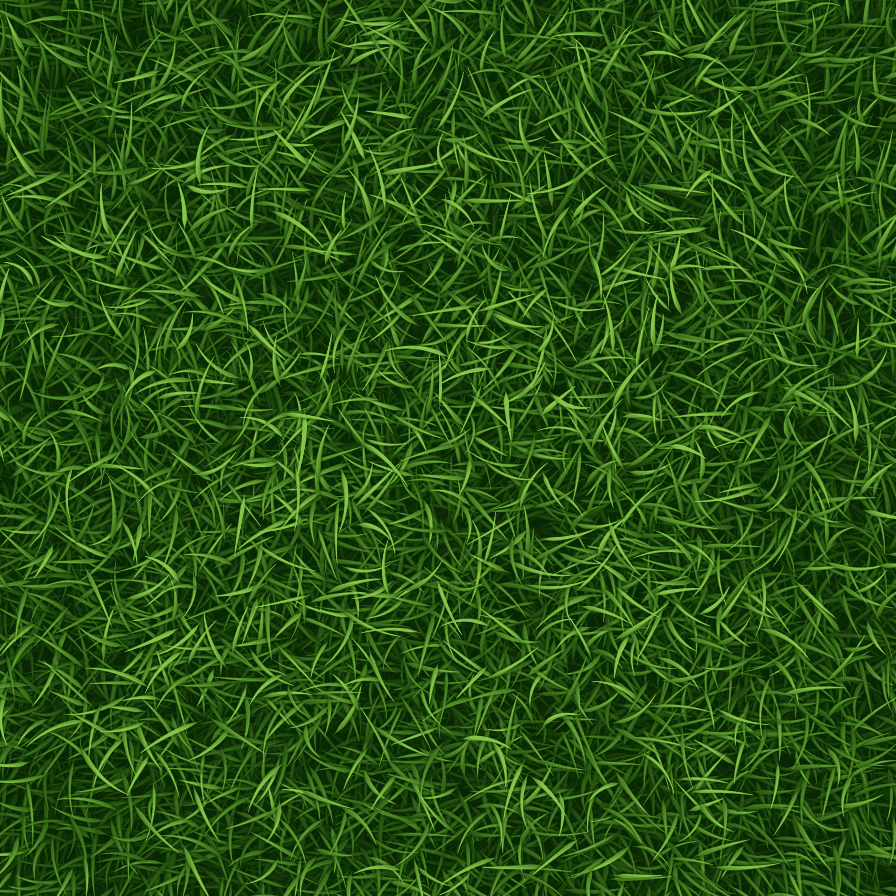
This texture is drawn by a WebGL 1 fragment shader. Its source:

```glsl
precision highp float;

// Dense lawn seen from above: layers of tapered, bent grass blades drawn from
// dark depth to bright top. Each layer is a jittered grid with one blade per
// cell; blades lean away from the centre, and light is tinted at the end.

uniform vec2 u_resolution;

const int LAYERS = 24;
const float CELL = 0.042;

vec2 hash2(vec2 p) {
  vec3 q = fract(p.xyx * vec3(0.1031, 0.1030, 0.0973));
  q += dot(q, q.yzx + 33.33);
  return fract((q.xx + q.yz) * q.zy);
}

float gradientDot(vec2 corner, vec2 offset) {
  return dot(hash2(corner) * 2.0 - 1.0, offset);
}

float gradientNoise(vec2 p) {
  vec2 i = floor(p), f = fract(p);
  vec2 u = f * f * f * (f * (f * 6.0 - 15.0) + 10.0);
  vec2 e = vec2(0.0, 1.0);
  float low = mix(gradientDot(i, f), gradientDot(i + e.yx, f - e.yx), u.x);
  float high = mix(gradientDot(i + e.xy, f - e.xy), gradientDot(i + e.yy, f - e.yy), u.x);
  return mix(low, high, u.y);
}

// Lays one blade over the light gathered so far.
float addBlade(float light, vec2 p, vec2 root, vec2 seed, float level, float pixel) {
  vec2 shape = hash2(seed + 17.3);
  vec2 tone = hash2(seed + 51.7);

  // Random heading, pulled outward with distance from the centre
  float angle = 6.2832 * shape.x;
  vec2 heading = normalize(vec2(cos(angle), sin(angle)) + root * 1.9 + 0.001);
  vec2 d = p - root;
  float along = dot(d, heading);
  float across = dot(d, vec2(-heading.y, heading.x));

  // Bent spear: narrow foot, broad middle, pointed tip
  float reach = mix(0.021, 0.039, shape.y);
  float x = along / reach;
  float s = clamp(x * 0.5 + 0.5, 0.0, 1.0);
  across -= (tone.x - 0.5) * 0.016 * (1.0 - x * x);
  float width = mix(0.0019, 0.0035, tone.y) * pow(1.0 - s, 0.7) * smoothstep(0.0, 0.25, s);
  width -= max(abs(along) - reach, 0.0);
  float edge = abs(across) - width;

  // Soft contact shadow, then the blade with one lit side and a bright tip
  float shadow = 0.3 * (1.0 - smoothstep(0.0, 0.004, edge)) * smoothstep(0.0, 0.001, width);
  float side = clamp(across / max(width, 0.0005), -1.0, 1.0);
  float glow = level * (0.5 + 0.6 * s) * (0.7 + 0.6 * fract(tone.x * 7.0 + tone.y));
  glow *= 1.0 + 0.16 * side;
  float cover = clamp(0.5 - edge / pixel, 0.0, 1.0);
  return mix(light * (1.0 - shadow), glow, cover);
}

// Deep green shade to yellow-green highlight
vec3 grassColor(float t) {
  return vec3(0.03, 0.14, 0.01) + t * vec3(0.30, 0.52, 0.10) + t * t * vec3(0.10, 0.0, 0.11);
}

void main() {
  float canvas = min(u_resolution.x, u_resolution.y);
  vec2 p = (gl_FragCoord.xy - 0.5 * u_resolution) / canvas;
  float pixel = 1.2 / canvas;
  float light = 0.02;

  // Layers from the soil up; nearby cells cover the full blade reach
  for (int k = 0; k < LAYERS; k++) {
    float depth = float(LAYERS - 1 - k);
    float level = 1.35 * exp(-0.145 * depth);
    vec2 shift = hash2(vec2(depth, 4.0));
    vec2 home = floor(p / CELL + shift);
    for (int j = -1; j <= 1; j++) {
      for (int i = -1; i <= 1; i++) {
        vec2 cell = home + vec2(float(i), float(j));
        vec2 seed = cell + vec2(61.0, 37.0) * (depth + 3.0);
        vec2 root = (cell + hash2(seed) - shift) * CELL;
        light = addBlade(light, p, root, seed, level, pixel);
      }
    }
  }

  // Uneven clumps and darker corners
  light *= 1.0 + 0.35 * gradientNoise(p * 8.0 + 20.0) + 0.25 * gradientNoise(p * 19.0 + 50.0);
  light *= 1.08 - 0.65 * dot(p, p);

  gl_FragColor = vec4(grassColor(clamp(light, 0.0, 1.2)), 1.0);
}
```
